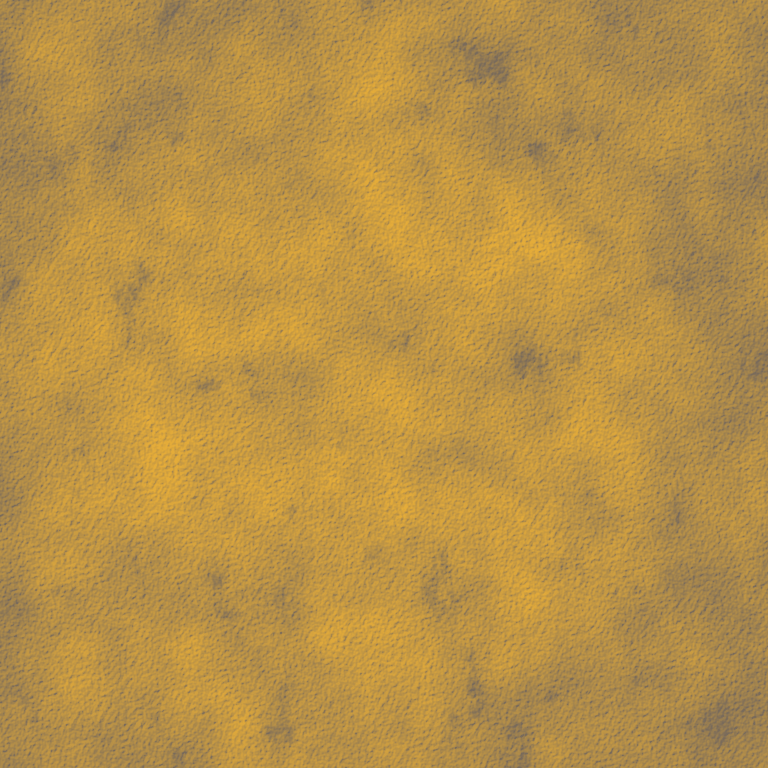
Give the GLSL for this texture, as a three.js fragment shader.

```glsl
// Ochre plaster wall: cloudy yellow paint, frayed grey stains, fine pitted grain and dull edges.

#define GREY_OCHRE vec3(0.56, 0.47, 0.33)
#define WARM_OCHRE vec3(0.84, 0.64, 0.24)
#define BASE_WARMTH 0.74
#define CLOUD_SCALE 7.0
#define CLOUD_STRENGTH 0.85
#define STAIN_STRENGTH 0.42
#define GRAIN_SCALE 180.0
#define GRAIN_STRENGTH 0.62
#define PIT_STRENGTH 0.30
#define EDGE_FADE 0.42
#define LIGHT_DIR vec2(-0.7, 0.7)

varying vec2 vUv;

// Random unit gradient for a lattice cell
vec2 cellGradient(vec2 cell) {
  vec3 h = fract(vec3(cell.xyx) * vec3(0.1031, 0.1030, 0.0973));
  h += dot(h, h.yzx + 33.33);
  float angle = 6.28318 * fract((h.x + h.y) * h.z);
  return vec2(cos(angle), sin(angle));
}

// Gradient noise, about -0.7 to 0.7
float gradientNoise(vec2 p) {
  vec2 cell = floor(p);
  vec2 f = p - cell;
  vec2 blend = f * f * f * (f * (f * 6.0 - 15.0) + 10.0);
  vec2 right = vec2(1.0, 0.0);
  vec2 up = vec2(0.0, 1.0);
  float a = dot(cellGradient(cell), f);
  float b = dot(cellGradient(cell + right), f - right);
  float c = dot(cellGradient(cell + up), f - up);
  float d = dot(cellGradient(cell + 1.0), f - 1.0);
  return mix(mix(a, b, blend.x), mix(c, d, blend.x), blend.y);
}

// Rough layered noise; each octave is turned to hide the lattice
float fbm(vec2 p) {
  float sum = 0.0;
  float amplitude = 0.5;
  mat2 turn = mat2(0.8, 0.6, -0.6, 0.8);
  for (int i = 0; i < 6; i++) {
    sum += amplitude * gradientNoise(p);
    p = turn * p * 2.03 + 17.3;
    amplitude *= 0.64;
  }
  return sum;
}

// Height of the plaster grain
float grainHeight(vec2 uv) {
  vec2 p = mat2(0.87, 0.5, -0.5, 0.87) * uv * GRAIN_SCALE + 140.0;
  return gradientNoise(p) + 0.45 * gradientNoise(p * 1.63 + 9.7);
}

// Side light on the grain; steep shaded slopes turn into dark pits
float grainRelief(vec2 uv) {
  vec2 reach = LIGHT_DIR * 0.18 / GRAIN_SCALE;
  float slope = grainHeight(uv - reach) - grainHeight(uv + reach);
  float pits = smoothstep(0.30, 0.65, -slope);
  return GRAIN_STRENGTH * min(slope, 0.3) - PIT_STRENGTH * pits;
}

void main() {
  // Soft clouds of paint with ragged borders
  vec2 p = vUv * vec2(1.0, 0.95) * CLOUD_SCALE + 27.0;
  float clouds = fbm(p);

  // Sparse frayed stains, a little taller than wide, mostly where the paint is dull
  float stainField = fbm(vUv * vec2(14.0, 10.5) + 63.0) - 0.6 * clouds;
  float stains = smoothstep(0.20, 0.55, stainField);

  // Dull margin, widest on the right
  vec2 fromCentre = (vUv - vec2(0.43, 0.47)) * vec2(1.1, 1.0);
  float edge = smoothstep(0.25, 0.75, length(fromCentre));
  edge += 0.35 * smoothstep(0.07, 0.0, vUv.x);

  float warmth = BASE_WARMTH + CLOUD_STRENGTH * clouds
               - STAIN_STRENGTH * stains - EDGE_FADE * edge;
  warmth = clamp(warmth, -0.05, 1.1) + grainRelief(vUv);

  vec3 colour = mix(GREY_OCHRE, WARM_OCHRE, clamp(warmth, -0.3, 1.2));
  gl_FragColor = vec4(colour, 1.0);
}
```
